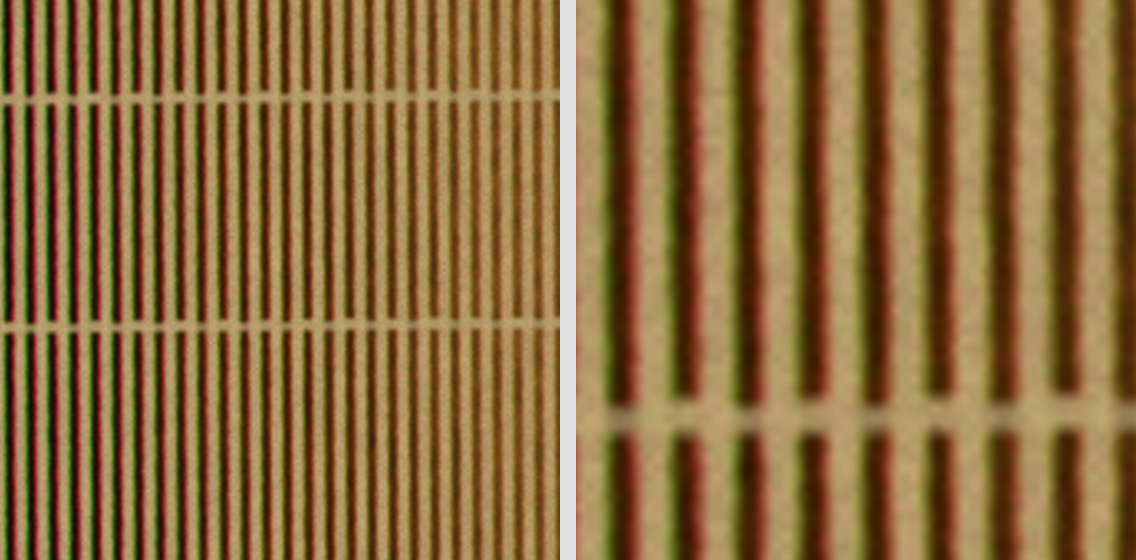
Left: the whole. Right: its middle third, enlarged.
Reproduce this texture procedurally as a three.js fragment shader.

```glsl
varying vec2 vUv;

#define SLATS 26.0
#define SQUEEZE 0.47
#define PHASE -0.42
#define SLANT 0.006
#define BAND_TOP 0.8215
#define BAND_STEP 0.4075
#define BAND_TILT 0.0085
#define BAND_HALF 0.0105
#define FRINGE 0.058
#define GRAIN 0.06

const vec3 SLAT_TAN = vec3(0.71, 0.605, 0.415);
const vec3 BAND_TAN = vec3(0.725, 0.625, 0.425);
const vec3 GAP_BLACK = vec3(0.10, 0.04, 0.01);
const vec3 GAP_UMBER = vec3(0.25, 0.12, 0.005);
const vec3 GAP_BROWN = vec3(0.43, 0.27, 0.09);

float hash(vec2 p) {
  return fract(sin(dot(p, vec2(127.1, 311.7))) * 43758.5453);
}

float noise(vec2 p) {
  vec2 i = floor(p);
  vec2 f = fract(p);
  f = f * f * (3.0 - 2.0 * f);
  return mix(mix(hash(i), hash(i + vec2(1.0, 0.0)), f.x),
             mix(hash(i + vec2(0.0, 1.0)), hash(i + vec2(1.0, 1.0)), f.x), f.y);
}

// Slat coordinate: integers fall in the gaps, halves on the slat centres
float slatCoord(vec2 p) {
  float x = p.x + SLANT * (p.y - 0.5);
  return SLATS * x + SQUEEZE * x * x + PHASE;
}

// Rounded slat brightness per channel, with red and blue offset from green
vec3 slatProfile(float s, float light) {
  vec3 offset = vec3(-1.0, 0.8, -0.5) * FRINGE * mix(1.0, 0.3, smoothstep(0.05, 0.75, light));
  vec3 d = abs(fract(s - offset) - 0.5);
  vec3 inner = vec3(0.12, 0.10, 0.08);
  vec3 outer = vec3(0.48, 0.47, 0.44);
  return 1.0 - smoothstep(inner, outer, d);
}

void main() {
  vec2 p = vUv;
  float wobble = noise(p * vec2(90.0, 70.0)) - 0.5;
  float s = slatCoord(p) + 0.05 * wobble;

  // Gaps fade from black at the left to brown at the right
  float light = clamp(p.x + 0.15 * (p.y - 0.5), 0.0, 1.0);
  vec3 gap = mix(GAP_BLACK, GAP_UMBER, smoothstep(0.0, 0.5, light));
  gap = mix(gap, GAP_BROWN, smoothstep(0.45, 1.0, light));
  gap *= 0.88 + 0.24 * noise(vec2(floor(s + 0.5) * 7.0, p.y * 28.0));

  // Slats
  vec3 slat = SLAT_TAN * mix(vec3(1.0), vec3(0.99, 0.96, 0.93), smoothstep(0.6, 1.0, p.x));
  slat *= 0.98 + 0.04 * noise(vec2(floor(s) * 5.0, p.y * 14.0));
  vec3 color = mix(gap, slat, slatProfile(s, light));

  // Cross bands, stronger at every second gap
  float inGap = 0.5 + 0.5 * cos(6.28319 * s);
  float weave = cos(3.14159 * s);
  for (int i = 0; i < 2; i++) {
    float center = BAND_TOP - BAND_STEP * float(i) + BAND_TILT * p.x;
    float d = abs(p.y - center - 0.0012 * weave + 0.002 * wobble);
    float halfWidth = BAND_HALF - 0.001 * inGap + 0.001 * weave;
    float mask = 1.0 - smoothstep(halfWidth - 0.008, halfWidth + 0.007, d);
    vec3 band = BAND_TAN * (1.0 - 0.09 * inGap + 0.07 * weave * inGap);
    color = mix(color, band, mask * 0.94);
  }

  // Grain with a slight colour mottle
  float fine = noise(p * 170.0) - 0.5;
  float coarse = noise(p * 75.0 + 31.0) - 0.5;
  float tint = noise(p * 110.0 + 57.0) - 0.5;
  color += GRAIN * (fine + 0.5 * coarse) * (0.4 + color);
  color += 0.035 * tint * vec3(1.0, -0.8, 0.6);

  gl_FragColor = vec4(clamp(color, 0.0, 1.0), 1.0);
}
```
